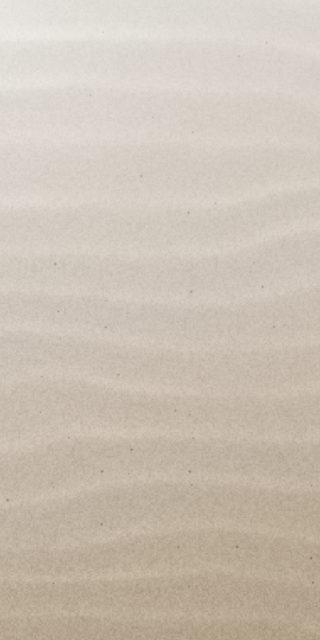
Write a WebGL 2 fragment shader that draws this texture.

```glsl
#version 300 es
precision highp float;

uniform vec2 u_resolution;
out vec4 fragColor;

// Sand colours from the lit top to the shaded bottom
const vec3 PALE_SAND  = vec3(0.875, 0.862, 0.842);
const vec3 LIGHT_SAND = vec3(0.848, 0.824, 0.792);
const vec3 MID_SAND   = vec3(0.806, 0.765, 0.722);
const vec3 DARK_SAND  = vec3(0.758, 0.706, 0.642);
const vec3 DEEP_SAND  = vec3(0.702, 0.638, 0.545);
const vec3 SPECK_TINT = vec3(0.76, 0.71, 0.66);

// Sizes are in canvas widths
const float RIPPLE_SPACING = 0.152;
const float RIPPLE_BEND    = 0.13;
const float CREST_LIGHT    = 0.036;
const float TROUGH_SHADE   = 0.010;
const float SIDE_SHADE     = 0.13;
const float CORNER_GLOW    = 0.035;
const float GRAIN_FREQ     = 190.0;
const float GRAIN_TOP      = 0.030;
const float GRAIN_BOTTOM   = 0.085;
const float SPECK_FREQ     = 26.0;
const float SPECK_CHANCE   = 0.035;

uint scramble(uint n) {
    n = n * 747796405u + 2891336453u;
    n = ((n >> ((n >> 28u) + 4u)) ^ n) * 277803737u;
    return (n >> 22u) ^ n;
}

float hash(vec2 cell, uint seed) {
    uvec2 c = uvec2(ivec2(cell));
    return float(scramble(c.x + scramble(c.y + scramble(seed))) >> 8u) / 16777216.0;
}

float valueNoise(vec2 p, uint seed) {
    vec2 cell = floor(p);
    vec2 f = fract(p);
    f = f * f * f * (f * (f * 6.0 - 15.0) + 10.0);
    float low  = mix(hash(cell, seed), hash(cell + vec2(1.0, 0.0), seed), f.x);
    float high = mix(hash(cell + vec2(0.0, 1.0), seed), hash(cell + vec2(1.0), seed), f.x);
    return mix(low, high, f.y);
}

// Base colour along the slope, 0 at the top and 1 at the bottom
vec3 sandColour(float depth) {
    vec3 c = mix(PALE_SAND, LIGHT_SAND, smoothstep(-0.06, 0.18, depth));
    c = mix(c, MID_SAND, clamp((depth - 0.16) / 0.31, 0.0, 1.0));
    c = mix(c, DARK_SAND, clamp((depth - 0.47) / 0.28, 0.0, 1.0));
    return mix(c, DEEP_SAND, clamp((depth - 0.75) / 0.26, 0.0, 1.0));
}

// Soft wind ripples: a pale crest above a faint trough
float ripples(vec2 p) {
    float bend = valueNoise(p * vec2(1.7, 2.3) + 3.0, 1u) - 0.5;
    bend += 0.28 * (valueNoise(p * vec2(4.5, 4.0), 2u) - 0.5);
    float phase = fract((p.y + RIPPLE_BEND * bend) / RIPPLE_SPACING);
    float crest = smoothstep(0.0, 0.17, phase) * (1.0 - smoothstep(0.17, 0.52, phase));
    float trough = smoothstep(0.5, 0.85, phase) * (1.0 - smoothstep(0.85, 1.0, phase));
    float strength = mix(0.3, 1.0, valueNoise(p * vec2(2.6, 6.0), 3u));
    return strength * (CREST_LIGHT * crest - TROUGH_SHADE * trough);
}

// Fine grains with a few darker pits
float grains(vec2 p) {
    float fine = valueNoise(p * GRAIN_FREQ, 4u) - 0.5;
    float coarse = valueNoise(p * GRAIN_FREQ * 0.53 + 7.0, 5u) - 0.5;
    float pits = smoothstep(0.72, 0.95, valueNoise(p * GRAIN_FREQ * 0.7, 6u));
    return 0.65 * fine + 0.4 * coarse - 0.35 * pits;
}

// Rare dark specks, one candidate per cell
float specks(vec2 p, float pixel) {
    vec2 cell = floor(p * SPECK_FREQ);
    vec2 centre = 0.25 + 0.5 * vec2(hash(cell, 7u), hash(cell, 8u));
    float radius = mix(0.0015, 0.0042, hash(cell, 9u));
    float dist = length(fract(p * SPECK_FREQ) - centre) / SPECK_FREQ;
    float present = step(hash(cell, 10u), SPECK_CHANCE);
    return present * (1.0 - smoothstep(radius - pixel, radius + pixel, dist));
}

void main() {
    vec2 uv = gl_FragCoord.xy / u_resolution;
    vec2 p = gl_FragCoord.xy / u_resolution.x;

    // Broad light
    float drift = valueNoise(p * vec2(1.5, 2.0), 11u) - 0.5;
    float depth = 1.0 - uv.y + SIDE_SHADE * (uv.x - 0.5) + 0.05 * drift;
    vec3 colour = sandColour(depth);
    colour += CORNER_GLOW * exp(-3.5 * length(vec2(p.x, 2.0 * (1.0 - uv.y))));

    // Relief and surface
    colour += ripples(p) * vec3(0.95, 1.0, 1.06);
    colour += mix(GRAIN_TOP, GRAIN_BOTTOM, 1.0 - uv.y) * grains(p) * vec3(0.95, 1.0, 1.03);
    float speck = specks(p, 1.0 / u_resolution.x);
    colour *= mix(vec3(1.0), SPECK_TINT, speck * mix(0.3, 1.0, 1.0 - uv.y));

    fragColor = vec4(clamp(colour, 0.0, 1.0), 1.0);
}
```
